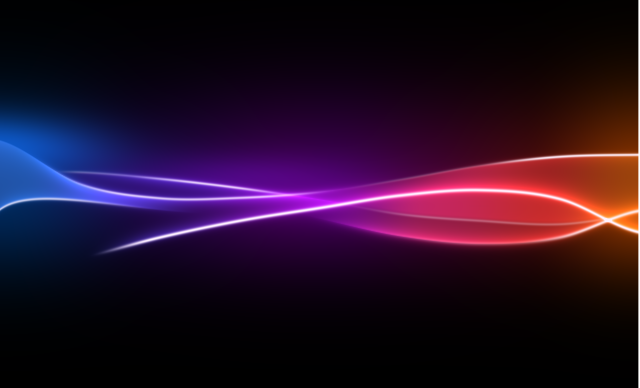
Give the GLSL for this background, as a WebGL 2 fragment shader.

```glsl
#version 300 es
precision highp float;
// Glowing ribbons crossing a dark backdrop that runs from blue through violet to orange.

uniform vec2 u_resolution;
out vec4 outColor;

// Smooth curve through nine evenly spaced heights
float curve(float x, float h[9]) {
    float s = clamp(x, 0.0, 0.9999) * 8.0;
    int i = int(s);
    float t = s - float(i);
    float a = h[max(i - 1, 0)], b = h[i], c = h[i + 1], d = h[min(i + 2, 8)];
    return b + 0.5 * t * (c - a + t * (2.0 * a - 5.0 * b + 4.0 * c - d + t * (3.0 * (b - c) + d - a)));
}

// Rises over [a, b], then falls over [c, d]
float window(float x, float a, float b, float c, float d) {
    return smoothstep(a, b, x) * (1.0 - smoothstep(c, d, x));
}

float gauss(float d, float width) {
    return exp(-d * d / (width * width));
}

// Soft edged area between two heights
float between(float y, float low, float high) {
    return smoothstep(-0.003, 0.003, y - low) * smoothstep(-0.003, 0.003, high - y);
}

// Halo with a different reach below and above its line
float halo(float d, float below, float above) {
    return exp(-abs(d) / (d < 0.0 ? below : above));
}

vec3 backdropHue(float x) {
    vec3 c = mix(vec3(0.0, 0.16, 0.36), vec3(0.10, 0.02, 0.24), smoothstep(0.0, 0.25, x));
    c = mix(c, vec3(0.25, 0.0, 0.33), smoothstep(0.18, 0.48, x));
    c = mix(c, vec3(0.26, 0.01, 0.16), smoothstep(0.5, 0.75, x));
    c = mix(c, vec3(0.30, 0.05, 0.04), smoothstep(0.68, 0.88, x));
    return mix(c, vec3(0.56, 0.21, 0.0), smoothstep(0.82, 1.0, x));
}

vec3 ribbonHue(float x) {
    vec3 c = mix(vec3(0.20, 0.48, 0.95), vec3(0.38, 0.28, 0.95), smoothstep(0.03, 0.22, x));
    c = mix(c, vec3(0.66, 0.12, 0.82), smoothstep(0.22, 0.50, x));
    c = mix(c, vec3(0.90, 0.18, 0.42), smoothstep(0.48, 0.70, x));
    c = mix(c, vec3(0.90, 0.20, 0.20), smoothstep(0.68, 0.86, x));
    return mix(c, vec3(0.95, 0.42, 0.08), smoothstep(0.85, 1.0, x));
}

void main() {
    vec2 uv = gl_FragCoord.xy / u_resolution;
    float x = uv.x, y = uv.y;
    float thin = max(0.0036, 0.8 / u_resolution.y);
    vec3 hue = ribbonHue(x);
    vec3 white = vec3(1.0, 0.95, 1.0);

    // Ribbon edges
    float mainEdge = curve(x, float[9](0.289, 0.334, 0.388, 0.431, 0.464, 0.496, 0.510, 0.487, 0.401));
    float crest = curve(x, float[9](0.638, 0.526, 0.489, 0.490, 0.505, 0.537, 0.573, 0.596, 0.601));
    float strand = curve(x, float[9](0.556, 0.556, 0.539, 0.515, 0.485, 0.448, 0.431, 0.422, 0.446));
    float belly = curve(x, float[9](0.49, 0.49, 0.49, 0.485, 0.437, 0.392, 0.372, 0.388, 0.457));
    float wing = 0.49 - 0.03 * exp(-x * 40.0) - 0.04 * smoothstep(0.05, 0.34, x);

    // Backdrop and broad haze
    float reach = y > 0.5 ? 0.25 : 0.20;
    vec3 color = backdropHue(x) * gauss(y - 0.5, reach);
    color += vec3(0.05, 0.22, 0.50) * gauss(x, 0.17) * gauss(y - 0.63 + 0.1 * x, 0.075);
    color += vec3(0.11, 0.02, 0.22) * gauss(x - 0.36, 0.2) * gauss(y - 0.54, 0.06);
    color += vec3(0.10, 0.0, 0.14) * gauss(x - 0.56, 0.12) * gauss(y - 0.47, 0.05);

    // Translucent ribbon bodies
    float leftBody = between(y, wing, crest) * (1.0 - smoothstep(0.12, 0.33, x));
    color = mix(color, hue * (0.72 + 0.25 * halo(y - crest, 0.03, 0.02)), leftBody * 0.85);
    float veil = between(y, crest, strand) * window(x, 0.08, 0.14, 0.3, 0.44);
    color = mix(color, vec3(0.17, 0.05, 0.42), veil * 0.55);
    float upperBody = between(y, mainEdge, crest) * smoothstep(0.42, 0.80, x);
    color = mix(color, hue * (0.62 + 0.35 * halo(y - mainEdge, 0.02, 0.04)), upperBody * 0.85);
    float lowerBody = between(y, belly, mainEdge) * smoothstep(0.46, 0.66, x);
    float innerLight = 0.66 + 0.26 * smoothstep(-0.008, 0.012, y - strand);
    color = mix(color, hue * innerLight, lowerBody * 0.88);

    // Coloured halos along the edges
    color += hue * 0.65 * halo(y - mainEdge, 0.006, 0.017) * smoothstep(0.13, 0.25, x);
    color += hue * 0.50 * halo(y - crest, 0.016, 0.007) * window(x, 0.02, 0.14, 0.42, 0.62);
    color += hue * 0.25 * halo(y - crest, 0.018, 0.005) * smoothstep(0.62, 0.82, x);
    color += hue * 0.50 * halo(y - strand, 0.014, 0.006) * window(x, 0.07, 0.28, 0.42, 0.60);
    color += hue * 0.55 * halo(y - belly, 0.008, 0.020) * smoothstep(0.46, 0.60, x);
    color += hue * 0.30 * halo(y - wing, 0.005, 0.015) * (1.0 - smoothstep(0.15, 0.32, x));

    // Bright cores
    float mainCore = gauss(y - mainEdge, thin * 1.25) * smoothstep(0.14, 0.24, x);
    float crestCore = gauss(y - crest, thin) * (0.75 * window(x, 0.05, 0.2, 0.40, 0.54)
        + 0.18 * smoothstep(0.5, 0.65, x) + 0.75 * smoothstep(0.74, 0.86, x));
    float strandCore = gauss(y - strand, thin) * (0.8 * window(x, 0.20, 0.31, 0.36, 0.48)
        + 0.25 * window(x, 0.08, 0.13, 0.22, 0.3) + 0.28 * window(x, 0.52, 0.68, 0.92, 0.98));
    float bellyCore = gauss(y - belly, thin * 1.3) * (0.22 * smoothstep(0.55, 0.75, x)
        + 0.65 * smoothstep(0.80, 0.94, x));
    float wingCore = gauss(y - wing, thin) * 0.7 * (1.0 - smoothstep(0.08, 0.25, x));
    color = mix(color, white, clamp(mainCore + crestCore + strandCore + bellyCore + wingCore, 0.0, 1.0));

    // Pale border on the right
    color = mix(color, vec3(1.0), smoothstep(0.9965, 0.9985, x));
    outColor = vec4(clamp(color, 0.0, 1.0), 1.0);
}
```
